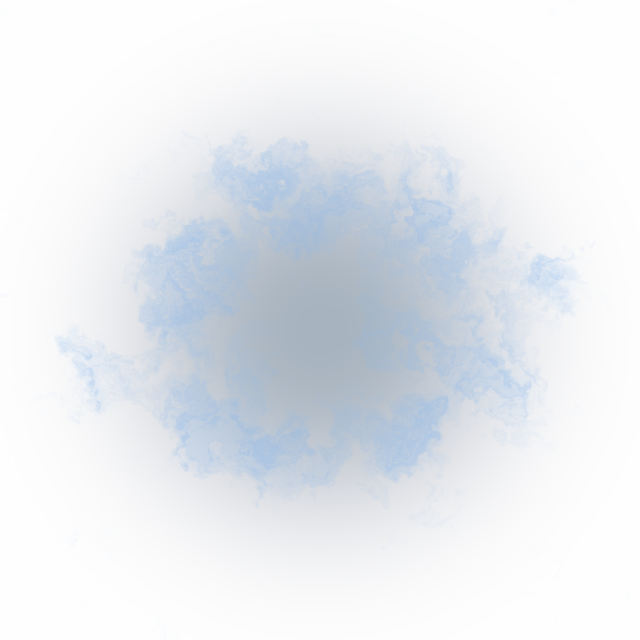
Write a Shadertoy shader that draws this background.

```glsl
// Ragged pale blue smoke drifting around a soft slate glow on white.

#define GLOW_CENTER vec2(0.501, 0.485)
#define GLOW_RADIUS 0.276
#define GLOW_FALLOFF 2.35
#define CORE_SHADE vec3(0.345, 0.297, 0.252)
#define RIM_SHADE vec3(0.34, 0.33, 0.28)
#define SMOKE_COLOR vec3(0.60, 0.76, 0.94)
#define SMOKE_OPACITY 0.52
#define WARP_AMOUNT 0.15
#define EDGE_RAGGEDNESS 1.35
#define DETAIL_SCALE 24.0

// Smoke clumps: centre x, centre y, radius
const int CLUMP_COUNT = 16;
const vec3 CLUMPS[CLUMP_COUNT] = vec3[CLUMP_COUNT](
    vec3(0.362, 0.738, 0.050), vec3(0.430, 0.705, 0.046),
    vec3(0.527, 0.755, 0.040), vec3(0.672, 0.735, 0.056),
    vec3(0.677, 0.660, 0.050), vec3(0.500, 0.648, 0.050),
    vec3(0.290, 0.603, 0.048), vec3(0.765, 0.577, 0.050),
    vec3(0.840, 0.570, 0.038), vec3(0.615, 0.483, 0.045),
    vec3(0.270, 0.510, 0.048), vec3(0.150, 0.418, 0.052),
    vec3(0.350, 0.345, 0.072), vec3(0.420, 0.290, 0.060),
    vec3(0.760, 0.400, 0.066), vec3(0.655, 0.310, 0.070));

float hash(vec2 p) {
    vec3 q = fract(p.xyx * 0.1031);
    q += dot(q, q.yzx + 33.33);
    return fract((q.x + q.y) * q.z);
}

float noise(vec2 p) {
    vec2 cell = floor(p);
    vec2 f = fract(p);
    f = f * f * (3.0 - 2.0 * f);
    float low = mix(hash(cell), hash(cell + vec2(1, 0)), f.x);
    float high = mix(hash(cell + vec2(0, 1)), hash(cell + vec2(1, 1)), f.x);
    return mix(low, high, f.y);
}

// Layered noise; x is the soft cloud, y the thin ridged filaments
vec2 fractalNoise(vec2 p) {
    vec2 sum = vec2(0.0);
    float weight = 1.0;
    float total = 0.0;
    for (int i = 0; i < 5; i++) {
        float n = noise(p);
        sum += weight * vec2(n, 1.0 - abs(2.0 * n - 1.0));
        total += weight;
        p = mat2(1.6, 1.2, -1.2, 1.6) * p + 17.3;
        weight *= 0.62;
    }
    return sum / total;
}

// Smooth union of the clumps, a faint ring and a low sideways haze
float smokeField(vec2 p) {
    float gap = 1.0;
    for (int i = 0; i < CLUMP_COUNT; i++) {
        vec2 d = (p - CLUMPS[i].xy) / CLUMPS[i].z;
        gap *= 1.0 - 0.72 * exp(-0.7 * dot(d, d));
    }
    vec2 offset = p - GLOW_CENTER;
    float r = length(offset * vec2(0.88, 1.0));
    float outsideCore = smoothstep(0.04, 0.19, r);
    float ring = outsideCore * smoothstep(0.31, 0.20, r);
    vec2 side = (offset + vec2(0.02, 0.06)) / vec2(0.40, 0.085);
    float haze = outsideCore * smoothstep(1.15, 0.5, length(side));
    return 1.0 - gap * (1.0 - 0.42 * max(ring, haze));
}

float smokeDensity(vec2 p) {
    vec2 drift = vec2(fractalNoise(p * 14.0 + 3.7).x,
                      fractalNoise(p * 14.0 + 41.2).x) - 0.5;
    vec2 warped = p + WARP_AMOUNT * drift;
    vec2 detail = fractalNoise(p * DETAIL_SCALE + drift * 3.5 + 8.0);
    float field = smokeField(warped) + EDGE_RAGGEDNESS * (detail.x - 0.5);
    float filaments = smoothstep(0.4, 0.85, detail.y);
    return smoothstep(0.22, 1.05, field) * mix(0.5, 1.2, filaments);
}

void mainImage(out vec4 fragColor, in vec2 fragCoord) {
    float side = min(iResolution.x, iResolution.y);
    vec2 uv = (fragCoord - 0.5 * iResolution.xy) / side + 0.5;

    // Slate glow fading into white
    float radius = length(uv - GLOW_CENTER);
    float glow = exp(-pow(radius / GLOW_RADIUS, GLOW_FALLOFF));
    vec3 color = vec3(0.998) - glow * mix(RIM_SHADE, CORE_SHADE, glow);

    // Smoke, slightly darkened where it crosses the core
    vec3 smoke = SMOKE_COLOR * (1.0 - 0.06 * glow);
    color = mix(color, smoke, SMOKE_OPACITY * smokeDensity(uv));

    fragColor = vec4(clamp(color, 0.0, 1.0), 1.0);
}
```
